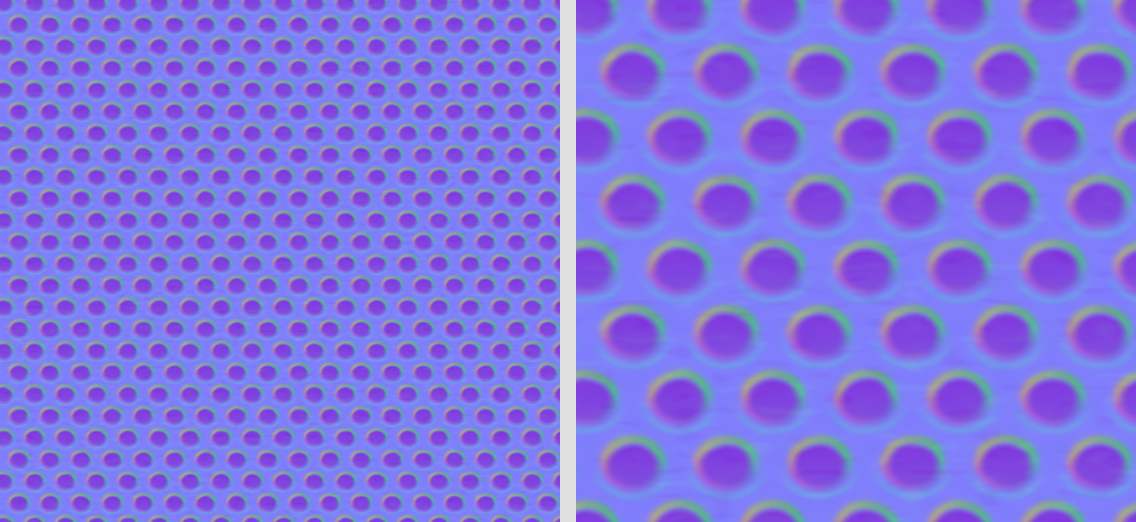
Left: the whole. Right: its middle third, enlarged.
A Shadertoy shader for this texture map:

```glsl
// Tangent-space normal map of a sheet with staggered round dimples, 18 across
// and 24 rows down. Two offset lattices add a tilted floor, a rim crescent and
// a lower lip; wrapped gradient noise adds sparse scratches and uneven edges.

vec2 randomGradient(vec2 cell) {
    vec3 h = fract(cell.xyx * vec3(0.1031, 0.1030, 0.0973));
    h += dot(h, h.yzx + 33.33);
    float angle = 6.2832 * fract((h.x + h.y) * h.z);
    return vec2(cos(angle), sin(angle));
}

// Gradient noise that wraps over a whole number of cells
float wrappedNoise(vec2 uv, vec2 period) {
    vec2 p = uv * period;
    vec2 i = floor(p), f = p - i;
    vec2 w = f * f * f * (f * (f * 6.0 - 15.0) + 10.0);
    vec2 e = vec2(0.0, 1.0);
    float a = dot(randomGradient(mod(i, period)), f);
    float b = dot(randomGradient(mod(i + e.yx, period)), f - e.yx);
    float c = dot(randomGradient(mod(i + e.xy, period)), f - e.xy);
    float d = dot(randomGradient(mod(i + e.yy, period)), f - e.yy);
    return mix(mix(a, b, w.x), mix(c, d, w.x), w.y);
}

// Colour offset of one dimple; q is measured in column pitches
vec3 dimple(vec2 q) {
    vec2 s = q / vec2(0.31, 0.26);
    float r = length(s);
    vec2 dir = s / max(r, 0.001);

    // Floor, crisp and steep under the upper edge, fading out below
    float soft = mix(0.30, 0.17, smoothstep(-0.6, 0.6, s.y));
    float inside = 1.0 - smoothstep(0.89 - soft, 0.89 + soft, length(s + vec2(0.0, 0.15)));
    vec3 tint = inside * vec3(0.0, -0.235 - 0.2 * q.y, -0.11);

    // Crescent rim, warm at left, teal at right and green above
    float rim = exp(-pow((r - 0.99) / 0.19, 2.0));
    float upper = smoothstep(-0.8, 0.7, dir.y);
    tint += rim * vec3(0.04 * (1.0 - upper) - 0.19 * dir.x * mix(0.5, 1.0, upper),
                       0.17 * upper + 0.06 * dir.x * (1.0 - dir.y * dir.y),
                       -mix(0.05, 0.42, upper));

    // Soft outer lip below
    float lip = exp(-pow((r - 1.36) / 0.15, 2.0)) * smoothstep(0.0, -0.9, dir.y);
    return tint + lip * vec3(-0.05, 0.09, -0.06);
}

void mainImage(out vec4 fragColor, in vec2 fragCoord) {
    vec2 uv = fragCoord / iResolution.xy;
    vec3 color = vec3(0.5, 0.493, 0.985);

    // Sparse thin scratches, mostly horizontal
    float streak = wrappedNoise(uv, vec2(44.0, 130.0));
    float grain = wrappedNoise(uv + 0.37, vec2(60.0, 90.0));
    float scratch = smoothstep(0.2, 0.5, streak) - smoothstep(0.2, 0.5, -streak);
    color += vec3(0.015 * grain, 0.035 * scratch + 0.015 * grain, -0.01 * abs(scratch));

    // Even and odd rows, with slightly uneven outlines
    vec2 wobble = 0.02 * vec2(grain, wrappedNoise(uv, vec2(54.0, 48.0)));
    for (int row = 0; row < 2; row++) {
        vec2 grid = uv * vec2(18.0, 12.0) - vec2(0.11, -0.05) - 0.5 * float(row);
        vec2 q = (fract(grid + 0.5) - 0.5) * vec2(1.0, 1.4);
        color += dimple(q + wobble);
    }
    fragColor = vec4(clamp(color, 0.0, 1.0), 1.0);
}
```
